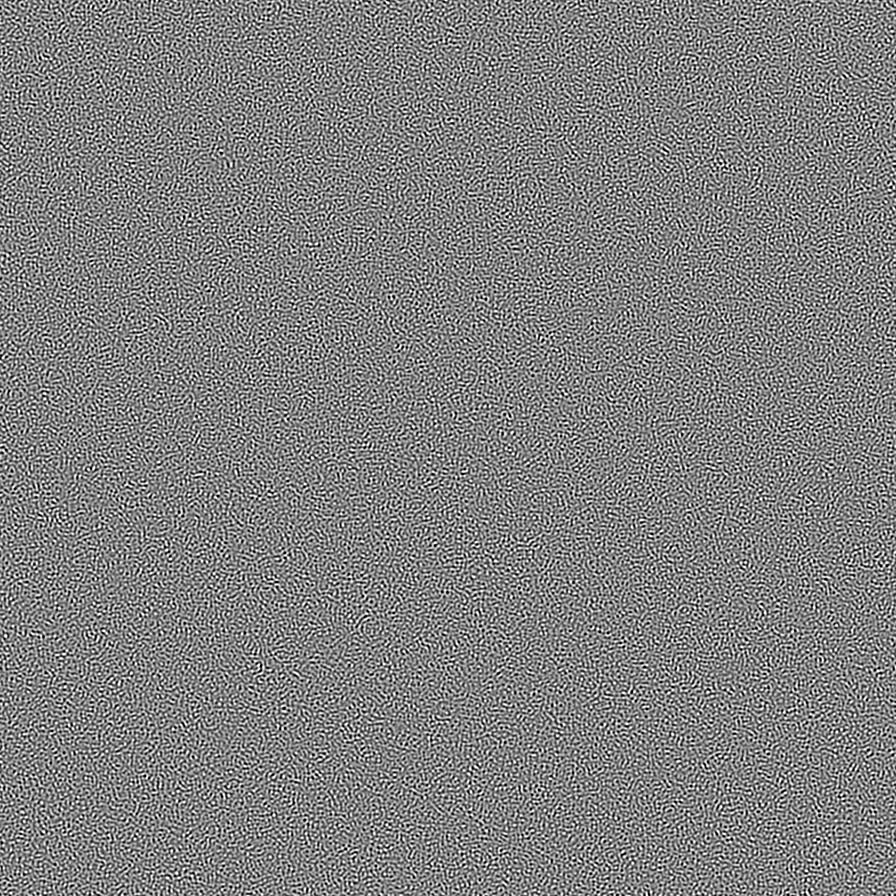
Give the GLSL for this texture, as a Shadertoy shader.

```glsl
// Draws very fine grey isotropic grain: short wormy blobs of even width and strength.

const float CYCLES = 190.0;       // blob periods across the canvas height
const float MEAN_GREY = 0.503;    // middle tone
const float CONTRAST = 0.214;     // tone change per unit of grain
const float EVENNESS = 0.08;      // 0 keeps weak patches, 1 lifts them fully
const float KERNEL_RADIUS = 2.0;  // reach of one wavelet, in periods
const int REACH = 2;              // neighbouring cells searched each way
const int WAVELETS = 4;           // wavelets per cell
const float TAU = 6.283185;

// Integer hash: four uniform values in 0..1.
vec4 hash4(uvec4 v) {
    v = v * 1664525u + 1013904223u;
    for (int i = 0; i < 2; i++) {
        v.x += v.y * v.w;
        v.y += v.z * v.x;
        v.z += v.x * v.y;
        v.w += v.y * v.z;
        v ^= v >> 16u;
    }
    return vec4(v >> 8u) / exp2(24.0);
}

// A short wave packet of unit wavelength: value, then slope per radian.
vec3 wavelet(vec2 offset, float angle, float phase) {
    float window = max(0.0, 1.0 - dot(offset, offset) / (KERNEL_RADIUS * KERNEL_RADIUS));
    window *= window;
    window *= window;
    vec2 direction = vec2(cos(angle), sin(angle));
    float turn = TAU * dot(direction, offset) + phase;
    return window * vec3(cos(turn), -sin(turn) * direction);
}

// Band-limited noise with its slope, scaled to unit variance.
vec3 grainNoise(vec2 p) {
    ivec2 home = ivec2(floor(p));
    vec3 sum = vec3(0.0);
    for (int y = -REACH; y <= REACH; y++) {
        for (int x = -REACH; x <= REACH; x++) {
            ivec2 cell = home + ivec2(x, y);
            for (int i = 0; i < WAVELETS; i++) {
                vec4 random = hash4(uvec4(cell + 64, i, 7));
                vec2 offset = p - vec2(cell) - random.xy;
                sum += wavelet(offset, TAU * random.z, TAU * random.w);
            }
        }
    }
    // Integral of the squared kernel over its disc, times the density.
    float variance = float(WAVELETS) * TAU * KERNEL_RADIUS * KERNEL_RADIUS / 36.0;
    return sum * inversesqrt(variance);
}

void mainImage(out vec4 fragColor, in vec2 fragCoord) {
    vec2 uv = fragCoord / iResolution.y;
    vec3 noise = grainNoise(uv * CYCLES);

    // Value and slope together give the local strength, used to even it out.
    float strength = max(length(noise), 0.001);
    float grain = noise.x * pow(strength, -EVENNESS);

    // Fade to the mean where pixels are too coarse to show the grain.
    float pixelSpan = CYCLES / iResolution.y;
    grain *= 1.0 - smoothstep(0.45, 0.9, pixelSpan);

    float grey = clamp(MEAN_GREY + CONTRAST * grain, 0.0, 1.0);
    fragColor = vec4(vec3(grey), 1.0);
}
```
